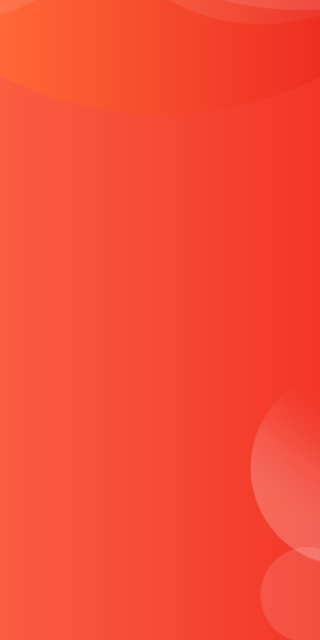
A Shadertoy shader for this background:

```glsl
// A warm red backdrop with large translucent discs cut by the canvas edges.
// A horizontal gradient forms the base; each disc is a circle distance
// turned into a smooth mask that blends a tint over what lies below.

#define BASE_LEFT vec3(0.980, 0.365, 0.255)
#define BASE_RIGHT vec3(0.950, 0.212, 0.152)
#define CAP_LEFT vec3(1.000, 0.405, 0.220)
#define CAP_RIGHT vec3(0.930, 0.180, 0.130)
#define SHEEN vec3(0.985, 0.970, 0.960)
#define CORNER_ALPHA 0.09
#define ARC_ALPHA 0.09
#define BUBBLE_ALPHA 0.23
#define SMALL_ALPHA 0.13

// Antialiased coverage of a disc; lengths are in canvas widths.
float discMask(vec2 p, vec2 center, float radius) {
    float pixel = 1.0 / iResolution.x;
    return 1.0 - smoothstep(-pixel, pixel, length(p - center) - radius);
}

vec3 addSheen(vec3 color, float alpha) {
    return mix(color, SHEEN, alpha);
}

void mainImage(out vec4 fragColor, in vec2 fragCoord) {
    // The canvas spans 0..1 across and 0..2 up.
    vec2 p = fragCoord / iResolution.xy * vec2(1.0, 2.0);

    // Base gradient
    vec3 color = mix(BASE_LEFT, BASE_RIGHT, p.x);

    // Wide orange cap hanging from the top
    vec3 capColor = mix(CAP_LEFT, CAP_RIGHT, p.x);
    color = mix(color, capColor, discMask(p, vec2(0.503, 2.758), 1.115));

    // Pale arcs in the upper corners
    float corner = discMask(p, vec2(-0.086, 2.339), 0.393);
    float innerArc = discMask(p, vec2(0.820, 2.526), 0.602);
    float outerArc = discMask(p, vec2(0.938, 2.943), 0.974);
    float arcFade = 1.0 - 0.5 * smoothstep(0.55, 1.0, p.x);
    color = addSheen(color, CORNER_ALPHA * corner);
    color = addSheen(color, ARC_ALPHA * arcFade * innerArc);
    color = addSheen(color, 1.2 * ARC_ALPHA * outerArc);

    // Large bubble, fading out toward its upper right
    vec2 bubbleCenter = vec2(1.090, 0.538);
    float along = dot(p - bubbleCenter, normalize(vec2(0.55, 0.84)));
    float bubbleFade = 1.0 - smoothstep(-0.22, 0.17, along);
    float bubble = discMask(p, bubbleCenter, 0.3066);
    color = addSheen(color, BUBBLE_ALPHA * bubbleFade * bubble);

    // Small bubble overlapping it below
    float smallBubble = discMask(p, vec2(0.9635, 0.1406), 0.1497);
    color = addSheen(color, SMALL_ALPHA * smallBubble);

    fragColor = vec4(color, 1.0);
}
```
